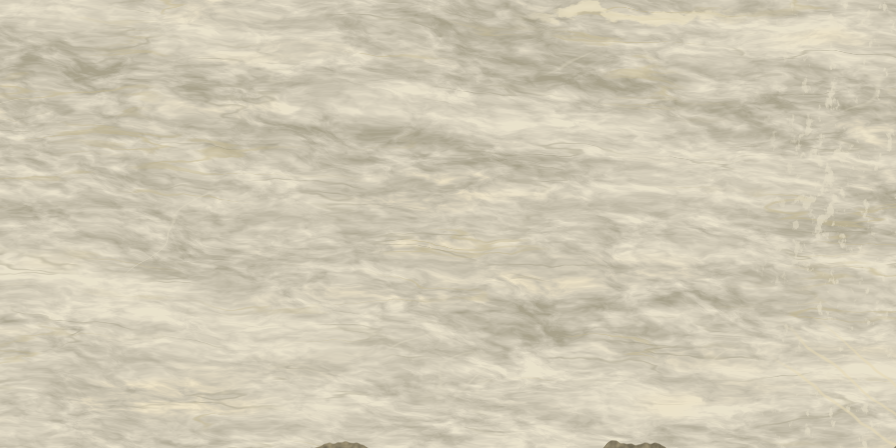
This texture is drawn by a Shadertoy shader. Its source:

```glsl
// Polished slab of grey-beige marble with bedding that runs almost level.
// Warped, stretched gradient noise gives the clouds and streaks; zero lines
// of noise give ochre and dark veins, and masks add pale fractures and chips.

vec2 gradientAt(vec2 cell) {
    uvec2 k = uvec2(ivec2(cell) + 4096);
    uint h = k.x * 1597334677u ^ k.y * 3812015801u;
    h = (h ^ (h >> 15)) * 2246822519u;
    h ^= h >> 13;
    float angle = float(h & 65535u) / 65536.0 * 6.28319;
    return vec2(cos(angle), sin(angle));
}

float gradientNoise(vec2 p) {
    vec2 i = floor(p), f = fract(p);
    vec2 w = f * f * f * (f * (f * 6.0 - 15.0) + 10.0);
    vec2 e = vec2(1.0, 0.0);
    float low = mix(dot(gradientAt(i), f), dot(gradientAt(i + e), f - e), w.x);
    float high = mix(dot(gradientAt(i + e.yx), f - e.yx),
                     dot(gradientAt(i + 1.0), f - 1.0), w.x);
    return mix(low, high, w.y);
}

float fbm(vec2 p, int octaves) {
    float sum = 0.0, amplitude = 0.5;
    for (int i = 0; i < octaves; i++) {
        sum += amplitude * gradientNoise(p);
        p = mat2(0.995, 0.02, -0.06, 0.995) * p * 2.03 + vec2(17.3, 9.1);
        amplitude *= 0.53;
    }
    return sum;
}

// Soft line along the zero crossing of a noise field
float vein(vec2 p, float width) {
    return 1.0 - smoothstep(0.0, width, abs(fbm(p, 4)));
}

void mainImage(out vec4 fragColor, in vec2 fragCoord) {
    vec2 p = fragCoord / iResolution.y;
    float pixel = 1.0 / iResolution.y;

    // Bedding coordinates: slight dip to the right, bent by noise
    vec2 q = p + vec2(0.0, 0.045 * p.x);
    q.y += 0.05 * fbm(p * vec2(1.6, 3.0) + 31.0, 3);
    q += vec2(0.10, 0.020) * vec2(fbm(q * vec2(5.0, 13.0) + 7.0, 4),
                                  fbm(q * vec2(7.0, 14.0) + 53.0, 4));

    // Clouds, streaks, slanted flecks and fine grain
    float clouds = fbm(q * vec2(1.2, 6.5) + 3.0, 3);
    float streaks = fbm(q * vec2(3.0, 21.0) + 71.0, 4);
    vec2 slanted = vec2(q.x, q.y + 0.20 * q.x);
    float flecks = fbm(slanted * vec2(13.0, 36.0) + 19.0, 4);
    float grain = fbm(q * vec2(24.0, 85.0) + 41.0, 3);
    float tone = 0.63 + 0.95 * clouds + 0.85 * streaks + 0.52 * grain;
    tone += 1.0 * flecks * smoothstep(-0.3, 0.15, -clouds + 0.5 * streaks);
    tone += 0.07 * smoothstep(0.45, 0.1, p.y) - 0.03 * smoothstep(0.4, 0.7, p.y);
    tone = clamp(tone, 0.02, 1.04);
    vec3 color = mix(vec3(0.66, 0.635, 0.545), vec3(0.905, 0.875, 0.79), tone);
    color.b += 0.05 * tone * (1.0 - tone);

    // Warm cream stain in the light areas
    float stain = smoothstep(0.04, 0.28, fbm(q * vec2(1.5, 8.0) + 87.0, 3));
    color += vec3(0.014, 0.002, -0.022) * stain * smoothstep(0.5, 0.95, tone);

    // Ochre veins and dark threads, each broken up along its length
    float ochreBreak = smoothstep(0.0, 0.2, fbm(q * vec2(1.8, 7.0) + 12.0, 3));
    float ochre = vein(q * vec2(1.2, 11.0) + 23.0, 0.03) * ochreBreak;
    color = mix(color, vec3(0.77, 0.72, 0.56), 0.5 * ochre);
    float darkBreak = smoothstep(-0.02, 0.2, fbm(q * vec2(3.0, 9.0) + 64.0, 3));
    float thread = vein(q * vec2(1.8, 13.0) + 47.0, 0.04) * darkBreak;
    color = mix(color, vec3(0.63, 0.605, 0.51), 0.36 * thread);

    // Faint slanted healed cracks
    float crackBreak = smoothstep(0.08, 0.25, fbm(p * 3.0 + 29.0, 3));
    float crack = vein(vec2(p.x + p.y, 3.0 * (p.y - 0.55 * p.x)) + 5.0, 0.014);
    color = mix(color, vec3(0.89, 0.86, 0.77), 0.35 * crack * crackBreak);

    // Cream seam near the top edge
    float seamY = 0.967 + 0.05 * fbm(vec2(p.x * 5.0, 2.0), 3);
    float seamSpan = smoothstep(1.12, 1.28, p.x) * smoothstep(1.78, 1.5, p.x);
    float seamWidth = 0.008 + 0.06 * fbm(p * vec2(16.0, 34.0), 4);
    float seam = smoothstep(0.008, -0.006, abs(p.y - seamY) - seamWidth);
    color = mix(color, vec3(0.92, 0.88, 0.76), 0.75 * seam * seamSpan);

    // Crumbled pale patch beside the right edge
    vec2 away = (p - vec2(1.83, 0.57)) / vec2(0.07, 0.20);
    float crumbs = fbm(p * vec2(38.0, 28.0) + 9.0, 4) + 0.15 * exp(-dot(away, away));
    float patchMask = smoothstep(0.14, 0.32, crumbs) * smoothstep(1.6, 1.85, p.x);
    color = mix(color, vec3(0.90, 0.87, 0.78), 0.65 * patchMask);

    // Pale scratches that fan into the lower right corner
    for (int i = 0; i < 3; i++) {
        float k = float(i);
        float path = p.y - 0.04 - 0.07 * k + (0.72 + 0.08 * k) * (p.x - 1.95);
        path += 0.025 * fbm(p * 9.0 + 13.0 * k, 3);
        float scratch = smoothstep(0.004 + pixel, 0.001, abs(path));
        scratch *= smoothstep(1.70, 1.80, p.x) * smoothstep(0.32, 0.2, p.y);
        color = mix(color, vec3(0.90, 0.85, 0.71), 0.6 * scratch);
    }

    // Brown chips on the bottom edge
    float chipX = mod(p.x - 0.435, 0.65) - 0.325;
    float chipTop = 0.014 - 3.5 * chipX * chipX + 0.03 * fbm(vec2(p.x * 18.0, 6.0), 3);
    float chip = smoothstep(pixel, -pixel, p.y - chipTop) * step(0.45, p.x);
    vec3 chipColor = vec3(0.45, 0.41, 0.31) * (1.0 + 0.9 * fbm(p * 60.0, 2));
    color = mix(color, chipColor, 0.8 * chip);

    fragColor = vec4(color, 1.0);
}
```
